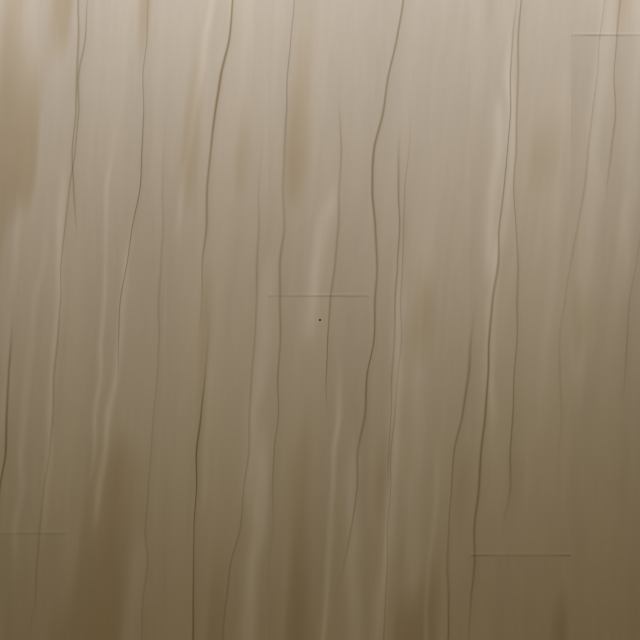
Write a WebGL 2 fragment shader that draws this texture.

```glsl
#version 300 es
precision highp float;

uniform vec2 u_resolution;
out vec4 fragColor;

const vec3 SHADE_COLOR = vec3(0.440, 0.380, 0.278);
const vec3 LIGHT_COLOR = vec3(0.752, 0.700, 0.636);
const vec3 PALE_TINT = vec3(0.060, 0.066, 0.074);
const vec3 VEIN_TINT = vec3(0.70, 0.65, 0.55);
const vec3 STAIN_TINT = vec3(0.90, 0.86, 0.77);
const float LIGHT_FALLOFF = 1.3;
const float GRAIN_LEAN = 0.06;
const int VEIN_COUNT = 19;
const int STREAK_COUNT = 22;
const float VEIN_WIDTH = 0.0017;
const float STREAK_WIDTH = 0.010;
const float BOARD_WIDTH = 0.158;
const float BOARD_LENGTH = 1.25;
const float SEAM_WIDTH = 0.0016;
const float PINHOLE_RADIUS = 0.0014;

float hash(vec2 p) {
    return fract(sin(dot(p, vec2(127.1, 311.7))) * 43758.5453);
}

float noise(vec2 p) {
    vec2 cell = floor(p);
    vec2 f = fract(p);
    f = f * f * (3.0 - 2.0 * f);
    float low = mix(hash(cell), hash(cell + vec2(1.0, 0.0)), f.x);
    float high = mix(hash(cell + vec2(0.0, 1.0)), hash(cell + 1.0), f.x);
    return mix(low, high, f.y);
}

// Signed noise in -1..1
float wave(vec2 p) {
    return 2.0 * noise(p) - 1.0;
}

// Horizontal offset from a leaning, wandering line
float lineOffset(vec2 uv, float startX, float seed) {
    float lean = mix(0.02, 0.11, hash(vec2(seed, 3.0)));
    float bend = 0.016 * wave(vec2(seed * 7.3, uv.y * 4.0));
    float kink = 0.004 * wave(vec2(seed * 5.1, uv.y * 17.0));
    return uv.x - startX - lean * (uv.y - 0.5) - bend - kink;
}

// Soft-ended span of a line along its height
float lineSpan(float y, float seed, float shortest, float longest) {
    float halfSpan = 0.5 * mix(shortest, longest, hash(vec2(seed, 11.0)));
    float middle = hash(vec2(seed, 17.0));
    return 1.0 - smoothstep(0.6 * halfSpan, halfSpan, abs(y - middle));
}

// Fibres and broad bands: darker below zero, paler above
float grainTone(vec2 uv, float boardSeed) {
    float x = uv.x - GRAIN_LEAN * uv.y + 0.012 * wave(uv * vec2(5.0, 4.0));
    float broad = wave(vec2(x * 13.0, uv.y * 1.8));
    float band = wave(vec2(x * 42.0 + boardSeed * 9.0, uv.y * 3.5));
    float fibre = wave(vec2(x * 125.0 + boardSeed * 31.0, uv.y * 8.0));
    float pore = wave(vec2(x * 240.0, uv.y * 42.0));
    return 0.016 * broad + 0.013 * band + 0.009 * fibre + 0.006 * pore;
}

void main() {
    vec2 uv = gl_FragCoord.xy / u_resolution;
    float pixel = 1.0 / u_resolution.y;

    // Light falling from the upper edge
    float light = pow(uv.y, LIGHT_FALLOFF) + 0.04 * wave(uv * 3.0);
    light += 0.14 * exp(-9.0 * length(uv - vec2(0.0, 1.0)));
    light -= 0.05 * smoothstep(0.6, 1.0, uv.x);
    vec3 color = mix(SHADE_COLOR, LIGHT_COLOR, light);

    // Boards with staggered ends
    float column = floor(uv.x / BOARD_WIDTH + 0.35);
    float along = uv.y / BOARD_LENGTH + hash(vec2(column, 5.0));
    float boardSeed = hash(vec2(column, floor(along)));
    color *= 1.0 + 0.035 * (boardSeed - 0.5) + grainTone(uv, boardSeed);

    // Brown stains stretched along the grain
    float stain = noise(vec2((uv.x - GRAIN_LEAN * uv.y) * 24.0, uv.y * 4.0) + 40.0);
    color *= mix(vec3(1.0), STAIN_TINT, 0.7 * smoothstep(0.62, 0.95, stain));

    // Pale streaks
    float pale = 0.0;
    for (int i = 0; i < STREAK_COUNT; i++) {
        float seed = float(i) + 50.0;
        float startX = (float(i) + hash(vec2(seed, 1.0))) / float(STREAK_COUNT);
        float width = STREAK_WIDTH * mix(0.4, 1.3, hash(vec2(seed, 7.0)));
        float d = lineOffset(uv, startX, seed) / width;
        float strength = mix(0.25, 0.9, hash(vec2(seed, 23.0)));
        pale += strength * exp(-d * d) * lineSpan(uv.y, seed, 0.25, 0.8);
    }
    float paleFibre = noise(vec2(uv.x * 150.0 - uv.y * 9.0, uv.y * 6.0));
    color += PALE_TINT * min(pale, 1.2) * mix(0.6, 1.1, paleFibre);

    // Dark veins, each with a one-sided brown halo
    for (int i = 0; i < VEIN_COUNT; i++) {
        float seed = float(i) + 1.0;
        float startX = (float(i) + hash(vec2(seed, 1.0))) / float(VEIN_COUNT);
        float d = lineOffset(uv, startX, seed);
        float width = max(VEIN_WIDTH * mix(0.6, 1.4, noise(vec2(seed, uv.y * 9.0))), 0.7 * pixel);
        float core = exp(-d * d / (width * width));
        float halo = exp(-abs(d) / 0.007) * smoothstep(-0.002, 0.002, d);
        float strength = mix(0.25, 0.85, hash(vec2(seed, 29.0)));
        strength *= mix(0.45, 1.1, noise(vec2(seed * 3.7, uv.y * 7.0)));
        strength *= lineSpan(uv.y, seed, 0.35, 1.3);
        color *= mix(vec3(1.0), VEIN_TINT, strength * (0.85 * core + 0.22 * halo));
    }

    // Board ends: a fine dark seam under a faint bright lip
    float seamDistance = (fract(along + 0.5) - 0.5) * BOARD_LENGTH;
    float seamWidth = max(SEAM_WIDTH, 0.7 * pixel);
    float seam = exp(-pow(seamDistance / seamWidth, 2.0));
    float lip = exp(-pow((seamDistance - 2.5 * seamWidth) / seamWidth, 2.0));
    float wear = mix(0.3, 1.0, noise(vec2(uv.x * 28.0, column)));
    color *= 1.0 + wear * (0.04 * lip - 0.13 * seam);

    // Pinhole
    float hole = length(uv - 0.5) - PINHOLE_RADIUS;
    color *= mix(0.3, 1.0, smoothstep(-0.5 * pixel, 0.5 * pixel, hole));

    fragColor = vec4(clamp(color, 0.0, 1.0), 1.0);
}
```
